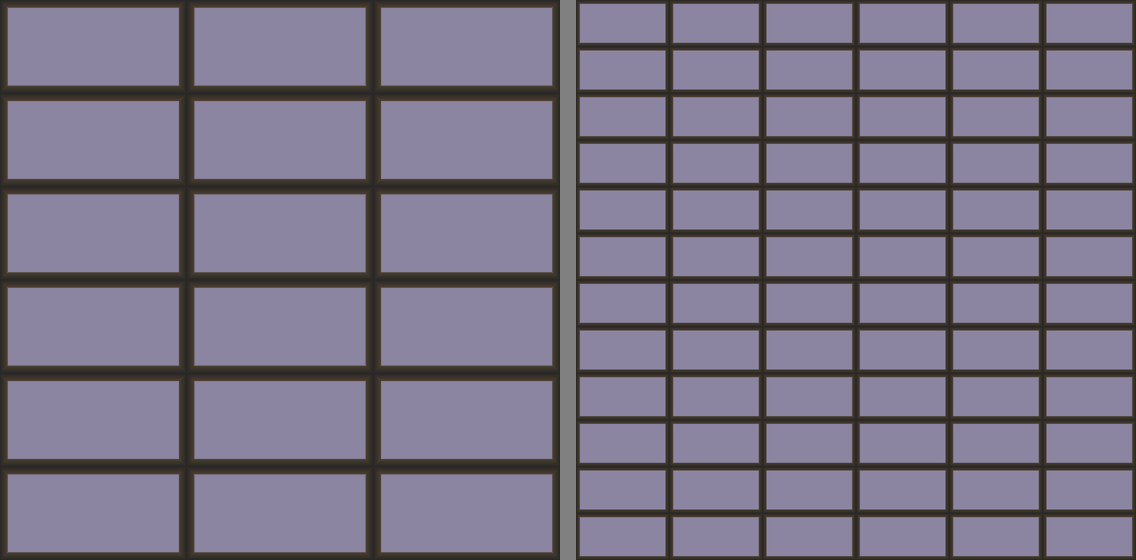
Left: one tile. Right: repeated 2 by 2.
Give the GLSL for this pattern, as a WebGL 1 fragment shader.

```glsl
precision highp float;
// Grid of flat lilac panels, three across and six down, in dark bevelled frames.

uniform vec2 u_resolution;

const vec2 PANEL_COUNT = vec2(3.0, 6.0);
const float FRAME_HALF_WIDTH = 0.0138; // seam to panel edge, in canvas units
const float EDGE_SOFTNESS = 0.0022;    // width of the blend from frame to panel
const float SIDE_TINT = 0.012;         // warmth of the top and left bevels

const vec3 PANEL_COLOR = vec3(0.545, 0.522, 0.635);
const vec3 SEAM_COLOR = vec3(0.155, 0.152, 0.148);
const vec3 BEVEL_COLOR = vec3(0.295, 0.245, 0.180);

// Distances from a point in a cell to its nearest vertical and horizontal seam.
vec2 seamDistances(vec2 cellPoint, vec2 cellSize) {
  return min(cellPoint, cellSize - cellPoint);
}

// Signed tint: positive on the top and left sides, negative on the others.
float bevelSide(vec2 cellPoint, vec2 cellSize, vec2 seams) {
  vec2 fromCenter = cellPoint - 0.5 * cellSize;
  return seams.x < seams.y ? -sign(fromCenter.x) : sign(fromCenter.y);
}

// Dark at the seam, rising to brown beside the panel.
vec3 frameColor(float seamDistance, float side) {
  float rise = clamp(seamDistance / FRAME_HALF_WIDTH, 0.0, 1.0);
  vec3 tint = SIDE_TINT * side * vec3(1.0, -0.3, 0.2);
  return mix(SEAM_COLOR, BEVEL_COLOR + tint, rise);
}

void main() {
  vec2 uv = gl_FragCoord.xy / u_resolution;
  float pixel = 1.0 / min(u_resolution.x, u_resolution.y);

  // Repeating cell, measured in canvas units
  vec2 cellSize = 1.0 / PANEL_COUNT;
  vec2 cellPoint = fract(uv * PANEL_COUNT) * cellSize;

  // Mitred frame around the panel
  vec2 seams = seamDistances(cellPoint, cellSize);
  float seamDistance = min(seams.x, seams.y);
  float side = bevelSide(cellPoint, cellSize, seams);
  vec3 color = frameColor(seamDistance, side);

  // Panel with a softened edge
  float blend = 0.5 * max(EDGE_SOFTNESS, 1.5 * pixel);
  float panel = smoothstep(FRAME_HALF_WIDTH - blend, FRAME_HALF_WIDTH + blend, seamDistance);
  color = mix(color, PANEL_COLOR, panel);

  gl_FragColor = vec4(color, 1.0);
}
```
